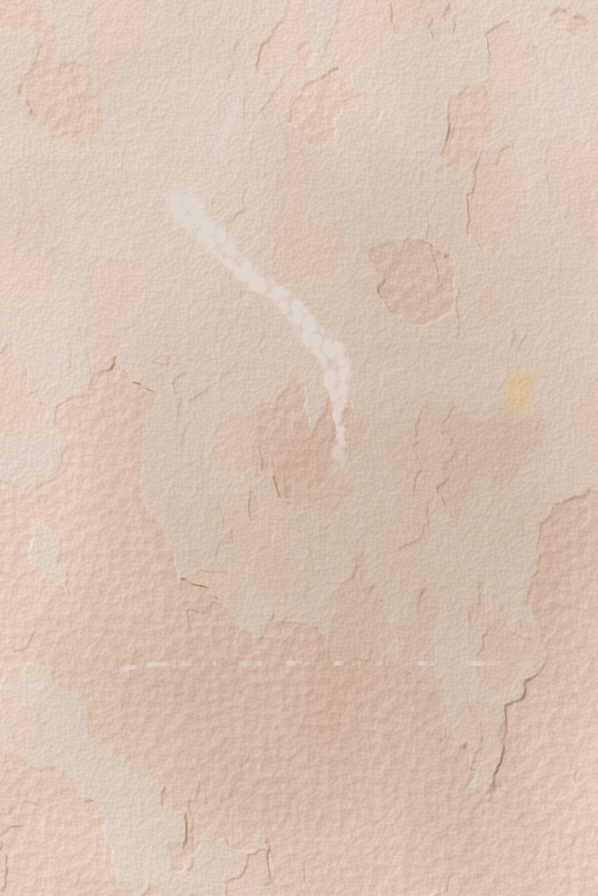
A WebGL 2 fragment shader for this texture:

```glsl
#version 300 es
precision highp float;

uniform vec2 u_resolution;
out vec4 fragColor;

vec2 hash2(vec2 cell) {
    vec3 q = fract(cell.xyx * vec3(0.1031, 0.1030, 0.0973));
    q += dot(q, q.yzx + 33.33);
    return fract((q.xx + q.yz) * q.zy);
}

// Cellular noise: distance to the nearest scattered point
float cellular(vec2 p) {
    vec2 id = floor(p), f = fract(p);
    float nearest = 4.0;
    for (int y = -1; y <= 1; y++)
        for (int x = -1; x <= 1; x++) {
            vec2 o = vec2(x, y);
            vec2 d = o + hash2(id + o) - f;
            nearest = min(nearest, dot(d, d));
        }
    return sqrt(nearest);
}

// Scalloped field with chipped contours
float chips(vec2 p) {
    float sum = 0.0, amp = 0.5;
    for (int i = 0; i < 4; i++) {
        sum += amp * cellular(p);
        p = mat2(0.8, 0.6, -0.6, 0.8) * p * 2.1 + 5.7;
        amp *= 0.43;
    }
    return sum;
}

// Layered sines for soft blotches and warping
float sway(vec2 p) {
    float sum = 0.0, amp = 0.45;
    for (int i = 0; i < 5; i++) {
        p = mat2(0.8, 0.6, -0.6, 0.8) * p * 1.7 + 1.3;
        p += 0.6 * sin(p.yx);
        sum += amp * sin(p.x) * cos(0.8 * p.y);
        amp *= 0.65;
    }
    return sum;
}

// x: crust cover, y: height, z: flake field
vec3 layers(vec2 p) {
    float shelf = 0.41 + 0.34 * (1.0 - smoothstep(0.2, 0.3, p.x) + smoothstep(0.78, 0.95, p.x));
    float bias = clamp((p.y - shelf) * 1.2, -0.11, 0.17);
    vec2 q = p + 0.03 * vec2(sway(p * 9.0), sway(p * 9.0 + 4.0));
    float crust = smoothstep(-0.01, 0.01, chips(q * vec2(3.4, 2.6)) - 0.38 + bias);
    float flake = chips(q * vec2(6.0, 3.2) + 7.0);
    float height = crust + 0.45 * smoothstep(0.27, 0.29, flake) + 0.35 * smoothstep(0.46, 0.48, flake);
    return vec3(crust, height, flake);
}

// Soft band of half width w around zero
float band(float d, float w) {
    return 1.0 - smoothstep(0.5 * w, w, abs(d));
}

// Powdery scratches and one dashed line
float chalk(vec2 p) {
    float powder = cellular(p * vec2(60.0, 45.0));
    float wobble = 0.012 * sway(p * 25.0);
    float bend = p.x - 0.565 + 0.27 * smoothstep(0.86, 1.2, p.y) + wobble;
    float width = 0.012 + 0.022 * smoothstep(0.8, 0.92, p.y) + 0.012 * sway(p * 14.0);
    float streak = band(bend, max(width, 0.006)) * smoothstep(0.68, 0.78, p.y) * (1.0 - smoothstep(1.16, 1.2, p.y));
    float tick = band(p.x - 0.365 - 0.35 * (p.y - 1.25) + wobble, 0.012)
               * smoothstep(1.22, 1.26, p.y) * (1.0 - smoothstep(1.33, 1.36, p.y));
    float dashes = band(p.y - 0.389 + 0.04 * (1.0 - smoothstep(0.0, 0.3, p.x)), 0.005)
                 * (1.0 - smoothstep(0.8, 0.86, p.x)) * smoothstep(-0.1, 0.3, sway(vec2(p.x * 40.0, 2.0)));
    return max(max(streak, 0.7 * tick) * (1.0 - 0.7 * smoothstep(0.35, 0.75, powder)), 0.8 * dashes);
}

void main() {
    vec2 p = gl_FragCoord.xy / u_resolution.x;
    vec3 here = layers(p);
    float slope = here.y - layers(p + vec2(-0.0035, 0.0035)).y;
    float blotch = sway(p * vec2(5.0, 3.5));
    float patchy = sway(p * 7.0 + 11.0);

    // Stone tones, brighter away from the middle right
    float glow = smoothstep(0.1, 0.75, length((p - vec2(0.62, 0.6)) * vec2(1.1, 0.8)));
    float tone = clamp(glow + 0.35 * blotch, 0.0, 1.0);
    vec3 base = mix(vec3(0.81, 0.695, 0.625), vec3(0.895, 0.79, 0.73), tone);
    vec3 crust = mix(vec3(0.81, 0.735, 0.67), vec3(0.875, 0.815, 0.762), tone);
    float blush = 0.3 * smoothstep(0.0, 0.6, patchy) + 0.5 * (1.0 - smoothstep(0.26, 0.3, here.z));
    vec3 color = mix(base, mix(crust, base, blush), here.x);

    // Ochre stain
    float stain = length((p - vec2(0.865, 0.84)) * vec2(1.0, 0.65)) + 0.012 * sway(p * 30.0);
    color = mix(color, vec3(0.88, 0.74, 0.56), 0.65 * (1.0 - smoothstep(0.01, 0.035, stain)));

    // Lit rims and brown shadows along flake edges
    color += 0.05 * max(slope, 0.0) * smoothstep(-0.5, 0.4, blotch);
    float shade = max(-slope, 0.0) * mix(0.15, 0.75, smoothstep(-0.1, 0.5, patchy));
    color = mix(color, vec3(0.6, 0.46, 0.36), min(shade, 0.8));

    // Sandy grain and coarser lumps, rougher on the bare stone
    float grain = cellular(p * 150.0) - cellular(p * 150.0 + vec2(-0.45, 0.45));
    float lumps = cellular(p * 55.0) - cellular(p * 55.0 + vec2(-0.3, 0.3));
    color += 0.045 * grain + mix(0.055, 0.025, here.x) * lumps;

    color = mix(color, vec3(0.89, 0.85, 0.83), 0.8 * chalk(p));
    fragColor = vec4(clamp(color, 0.0, 1.0), 1.0);
}
```
